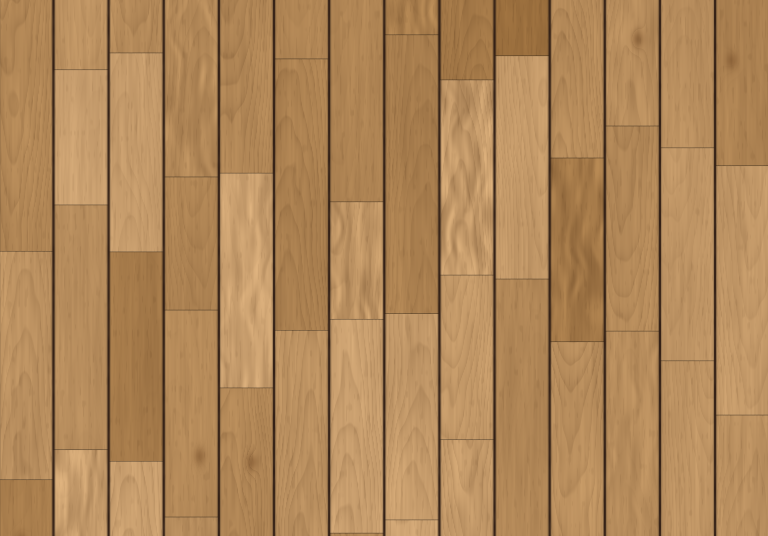
This texture is drawn by a Shadertoy shader. Its source:

```glsl
// Oak plank floor: upright columns of staggered boards with dark seams and wood grain.
#define COLUMNS 13.93        // plank columns across the canvas
#define FIRST_SHIFT 0.03     // part of the first column cut off at the left
#define BOARD_LENGTH 3.8     // mean board length, in plank widths
#define LENGTH_JITTER 0.5    // unevenness of the board ends
#define SEAM_HALF 0.019      // half width of the long dark seams
#define JOINT_HALF 0.009     // half width of the faint end joints
#define RING_DEPTH 0.085     // contrast of the arched growth rings
#define STREAK_DEPTH 0.11    // contrast of the fine lengthwise fibres
#define FLAME_DEPTH 0.24     // contrast of the figure on flamed boards
#define SEED 17.0

const vec3 DARK_OAK = vec3(0.59, 0.42, 0.23);
const vec3 LIGHT_OAK = vec3(0.80, 0.635, 0.445);
const vec3 SEAM_COLOR = vec3(0.20, 0.125, 0.085);
const vec3 KNOT_COLOR = vec3(0.48, 0.32, 0.17);

float hash(vec2 p) {
    vec3 q = fract(vec3(p.xyx) * 0.1031);
    q += dot(q, q.yzx + 33.33);
    return fract((q.x + q.y) * q.z);
}

float noise(vec2 p) {
    vec2 i = floor(p), f = fract(p);
    f = f * f * (3.0 - 2.0 * f);
    return mix(mix(hash(i), hash(i + vec2(1, 0)), f.x),
               mix(hash(i + vec2(0, 1)), hash(i + vec2(1, 1)), f.x), f.y);
}

// Share of a pixel covered by a line of half width h at distance d
float lineCover(float d, float h, float px) {
    return clamp((min(d + 0.5 * px, h) - max(d - 0.5 * px, -h)) / px, 0.0, 1.0);
}

// Height of the lower end of board k in a column, in board lengths
float boardEnd(float column, float k) {
    return k + LENGTH_JITTER * (hash(vec2(column + SEED, k + 40.0)) - 0.5);
}

// Wood colour at p (x from -0.5 to 0.5 across the board)
vec3 oak(vec2 p, vec2 board, float px) {
    vec2 id = board + SEED;
    float tone = sqrt(hash(id + 3.1));
    float figure = hash(id + 11.7);
    vec2 q = p + 60.0 * vec2(hash(id + 5.3), hash(id + 8.9));

    // A knot on a few boards bends the rings around it
    vec2 knotPos = vec2(0.5 * (hash(id + 21.0) - 0.5),
                        (board.y + 0.5) * BOARD_LENGTH + hash(id + 23.0) - 0.5);
    vec2 toKnot = (p - knotPos) * vec2(1.0, 0.65);
    float knot = step(0.84, hash(id + 27.0)) * exp(-45.0 * dot(toKnot, toKnot));

    // Arched growth rings, faded where they get finer than a pixel
    float side = p.x - 0.8 * (hash(id + 31.0) - 0.5);
    float climb = hash(id + 35.0) < 0.5 ? -1.1 : 1.1;
    float rings = 13.0 * side * side + climb * q.y
                + 2.0 * noise(q * vec2(2.5, 0.6)) + 0.5 * noise(q * vec2(7.0, 2.0))
                + 2.0 * knot;
    float ringLine = pow(fract(rings), 3.0) * smoothstep(1.0, 0.88, fract(rings)) - 0.2;
    float fade = 1.0 - smoothstep(0.25, 0.8, (26.0 * abs(side) + 2.5) * px);
    float ringAmount = RING_DEPTH * mix(0.25, 1.3, smoothstep(0.2, 0.8, figure));

    // Fibres, pores and slow clouding
    float streak = 0.6 * noise(q * vec2(30.0, 1.6)) + 0.4 * noise(q * vec2(13.0, 0.5)) - 0.5;
    float pores = smoothstep(0.72, 0.95, noise(q * vec2(34.0, 5.0) + 9.0));
    float cloud = noise(q * vec2(1.8, 0.55) + 4.0) - 0.5;

    // Wavy light and dark flecks on flamed boards
    float bend = 0.25 * noise(q * vec2(2.0, 1.7));
    float flame = noise(vec2(q.x + bend, q.y) * vec2(10.0, 1.9)) - 0.5;
    float flamed = smoothstep(0.78, 0.9, hash(id + 41.0));

    float shade = 1.0 + STREAK_DEPTH * streak - 0.05 * pores + 0.08 * cloud
                - ringAmount * fade * ringLine + FLAME_DEPTH * flamed * flame;
    vec3 wood = mix(DARK_OAK, LIGHT_OAK, tone);
    wood = mix(wood, KNOT_COLOR, 0.55 * knot * knot);
    return wood * mix(vec3(1.0), vec3(shade), vec3(0.9, 1.05, 1.25));
}

void mainImage(out vec4 fragColor, in vec2 fragCoord) {
    // Plank units: one column is one unit wide
    float px = COLUMNS / iResolution.x;
    vec2 p = fragCoord * px + vec2(FIRST_SHIFT, 0.0);
    float column = floor(p.x);
    float x = p.x - column - 0.5;

    // Find the board along the staggered column
    float along = p.y / BOARD_LENGTH + 7.0 * hash(vec2(column, SEED));
    float k = floor(along);
    if (along < boardEnd(column, k)) k -= 1.0;
    else if (along >= boardEnd(column, k + 1.0)) k += 1.0;
    float endDist = BOARD_LENGTH * min(along - boardEnd(column, k),
                                       boardEnd(column, k + 1.0) - along);

    vec3 color = oak(vec2(x, along * BOARD_LENGTH), vec2(column, k), px);

    // End joints, then soft shoulders and dark cores of the seams
    color *= 1.0 - 0.3 * lineCover(endDist, JOINT_HALF, px);
    float seamDist = 0.5 - abs(x);
    color *= 1.0 - 0.22 * smoothstep(0.055, SEAM_HALF, seamDist);
    float wear = 0.88 + 0.12 * noise(vec2(floor(p.x + 0.5) * 5.0, p.y * 6.0));
    color = mix(color, SEAM_COLOR, wear * lineCover(seamDist, SEAM_HALF, px));

    fragColor = vec4(clamp(color, 0.0, 1.0), 1.0);
}
```
